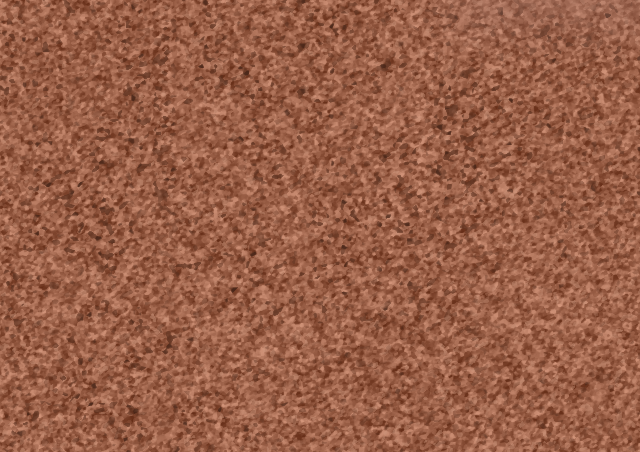
Reproduce this texture procedurally as a Shadertoy shader.

```glsl
const vec3 STONE = vec3(0.612, 0.380, 0.284);
const vec3 TONE_AXIS = vec3(1.0, 0.95, 0.91);
const vec3 SPECK = vec3(0.36, 0.19, 0.12);
const vec3 PIT = vec3(0.22, 0.11, 0.07);
const vec3 FLECK = vec3(0.80, 0.59, 0.49);
const vec3 HAZE = vec3(0.66, 0.47, 0.41);

// Features per canvas height
const float GRAIN_FREQ = 92.0;
const float GRIT_FREQ = 150.0;
const float SPECK_FREQ = 102.0;
const float FLECK_FREQ = 108.0;
const float CLUSTER_FREQ = 19.0;
const float CLOUD_FREQ = 4.0;

const float GRAIN_GAIN = 0.20;
const float GRIT_GAIN = 0.23;
const float CLUSTER_GAIN = 0.025;
const float CLOUD_GAIN = 0.025;
const float GRAIN_SHARPNESS = 8.0;
const float SLANT = 0.45;
const vec2 STRETCH = vec2(0.91, 1.09);

float hash(vec2 p) {
    return fract(sin(dot(p, vec2(127.1, 311.7))) * 43758.545);
}

vec2 hash2(vec2 p) {
    return vec2(hash(p), hash(p + 57.3));
}

float valueNoise(vec2 p) {
    vec2 cell = floor(p);
    vec2 f = fract(p);
    f = f * f * (3.0 - 2.0 * f);
    float low = mix(hash(cell), hash(cell + vec2(1, 0)), f.x);
    float high = mix(hash(cell + vec2(0, 1)), hash(cell + vec2(1, 1)), f.x);
    return mix(low, high, f.y);
}

// Random tone per scattered grain, blended softly at the borders
float grains(vec2 p) {
    vec2 cell = floor(p);
    float sum = 0.0;
    float total = 0.0;
    for (int y = -1; y <= 1; y++) {
        for (int x = -1; x <= 1; x++) {
            vec2 id = cell + vec2(x, y);
            vec2 offset = id + hash2(id) - p;
            float weight = exp(-GRAIN_SHARPNESS * dot(offset, offset));
            sum += weight * hash(id + 19.7);
            total += weight;
        }
    }
    return sum / total;
}

void mainImage(out vec4 fragColor, in vec2 fragCoord) {
    vec2 uv = fragCoord / iResolution.xy;
    vec2 pos = fragCoord / iResolution.y;
    float c = cos(SLANT);
    float s = sin(SLANT);
    vec2 p = vec2(c * pos.x + s * pos.y, c * pos.y - s * pos.x) * STRETCH;

    // Grain brightness over broad, faint clouds
    float cluster = valueNoise(p * CLUSTER_FREQ + 31.0);
    float cloud = valueNoise(p * CLOUD_FREQ + 11.0);
    float tone = GRAIN_GAIN * (grains(p * GRAIN_FREQ + 5.0) - 0.5)
               + GRIT_GAIN * (grains(p * GRIT_FREQ + 43.0) - 0.5)
               + CLUSTER_GAIN * (cluster - 0.5)
               + CLOUD_GAIN * (cloud - 0.5);
    vec3 color = STONE + TONE_AXIS * tone;

    // Pale flecks
    float fleck = grains(p * FLECK_FREQ + 71.0);
    color = mix(color, FLECK, 0.4 * smoothstep(0.78, 0.95, fleck));

    // Loosely clustered dark specks, sparser toward the lower right
    float speck = grains(p * SPECK_FREQ + 97.0);
    float density = mix(0.4, 1.0, smoothstep(0.75, 0.25, cluster));
    density *= mix(1.0, 0.5, smoothstep(0.0, 0.6, uv.x - uv.y));
    color = mix(color, SPECK, 0.72 * density * smoothstep(0.68, 0.90, speck));
    color = mix(color, PIT, 0.6 * density * smoothstep(0.92, 0.99, speck));

    // Dull sheen in the upper right corner
    float sheen = smoothstep(0.62, 0.78, uv.x) * smoothstep(0.84, 1.0, uv.y);
    color = mix(color, HAZE, 0.35 * sheen);

    fragColor = vec4(clamp(color, 0.0, 1.0), 1.0);
}
```
